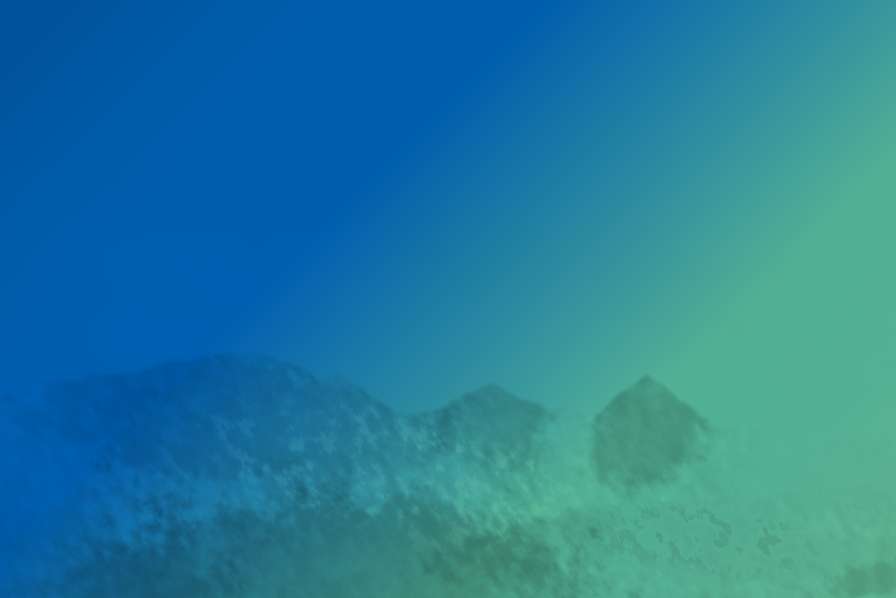
This background is drawn by a Shadertoy shader. Its source:

```glsl
const vec3 BLUE = vec3(0.0, 0.37, 0.685);
const vec3 GREEN = vec3(0.32, 0.69, 0.58);

float hash(vec2 p) {
    return fract(sin(dot(p, vec2(127.1, 311.7))) * 43758.5453);
}

float noise(vec2 p) {
    vec2 i = floor(p);
    vec2 f = fract(p);
    f = f * f * (3.0 - 2.0 * f);
    float low = mix(hash(i), hash(i + vec2(1, 0)), f.x);
    float high = mix(hash(i + vec2(0, 1)), hash(i + vec2(1, 1)), f.x);
    return mix(low, high, f.y);
}

float fbm(vec2 p) {
    float sum = 0.0;
    float amp = 0.5;
    for (int i = 0; i < 5; i++) {
        sum += amp * noise(p);
        p = mat2(1.6, 1.2, -1.2, 1.6) * p + 7.3;
        amp *= 0.5;
    }
    return sum;
}

// Height of a tent-shaped summit with separate side slopes
float peak(float x, vec2 top, float leftSlope, float rightSlope) {
    float d = x - top.x;
    return top.y - (d < 0.0 ? -d * leftSlope : d * rightSlope);
}

float skyline(float x) {
    float h = peak(x, vec2(0.150, 0.382), 0.80, 0.35);
    h = max(h, peak(x, vec2(0.430, 0.422), 0.18, 0.50));
    h = max(h, peak(x, vec2(0.565, 0.382), 0.50, 0.72));
    h = max(h, peak(x, vec2(0.825, 0.357), 0.40, 0.45));
    h = max(h, peak(x, vec2(1.084, 0.379), 0.72, 0.70));
    h = max(h, peak(x, vec2(0.950, 0.316), 0.02, 0.08));
    h = max(h, peak(x, vec2(1.200, 0.298), 0.20, 0.40));
    return h + 0.024 * (fbm(vec2(x * 22.0, 3.0)) - 0.5);
}

// Soft tilted ellipse with an edge broken up by grain
float patchMask(vec2 p, vec2 centre, vec2 radius, float tilt, float grain) {
    vec2 d = p - centre;
    d.y -= tilt * d.x;
    return 1.0 - smoothstep(0.65, 1.15, length(d / radius) + grain);
}

vec3 skyGradient(vec2 p) {
    float diagonal = p.x + 1.0 - p.y;
    vec3 col = mix(BLUE, GREEN, clamp((diagonal - 0.92) / 0.84, 0.0, 1.0));
    col *= 1.0 - 0.12 * (1.0 - smoothstep(0.0, 0.65, diagonal));
    return col + vec3(0.04, 0.0, -0.01) * smoothstep(1.85, 2.5, diagonal);
}

void mainImage(out vec4 fragColor, in vec2 fragCoord) {
    vec2 p = fragCoord / iResolution.y;
    p.x *= 1.5 * iResolution.y / iResolution.x;

    // Diagonal sky with faint haze
    vec3 col = skyGradient(p);
    float haze = fbm(p * vec2(4.0, 7.0)) - 0.5;
    col *= 1.0 + 0.035 * haze * (1.0 - smoothstep(0.4, 0.9, p.y));

    // Slopes fade in below the skyline, softer at both sides
    float depth = skyline(p.x) - p.y;
    float land = smoothstep(-0.004, 0.010, depth);
    land *= mix(0.5, 1.0, smoothstep(0.0, 0.25, p.x));
    land *= 1.0 - 0.75 * smoothstep(1.18, 1.30, p.x) * smoothstep(0.12, 0.22, p.y);

    // Rock faces
    float coarse = fbm(p * 18.0) - 0.5;
    float fine = fbm(vec2(p.x + 0.5 * p.y, p.y - 0.3 * p.x) * vec2(65.0, 48.0)) - 0.5;
    float grain = 0.7 * coarse + 0.6 * fine;
    float rock = 0.085 * patchMask(p, vec2(0.36, 0.32), vec2(0.36, 0.12), -0.10, grain);
    rock += 0.06 * patchMask(p, vec2(0.47, 0.20), vec2(0.05, 0.04), 0.50, grain);
    rock += 0.11 * patchMask(p, vec2(0.825, 0.29), vec2(0.10, 0.08), 0.0, grain);
    rock += 0.13 * patchMask(p, vec2(1.085, 0.285), vec2(0.115, 0.105), 0.35, grain * 0.6);

    // Dark valley floor and broken stones on the lower right
    rock += 0.17 * patchMask(p, vec2(0.52, 0.02), vec2(0.48, 0.15), 0.04, grain * 0.7);
    rock += 0.07 * patchMask(p, vec2(0.05, 0.02), vec2(0.35, 0.16), 0.0, grain);
    rock += 0.06 * patchMask(p, vec2(0.88, 0.09), vec2(0.16, 0.045), 0.30, grain);
    float stones = smoothstep(0.0, 0.18, fine + 0.4 * coarse);
    rock += 0.11 * stones * patchMask(p, vec2(1.16, 0.10), vec2(0.26, 0.075), -0.08, grain);
    rock += 0.07 * stones * patchMask(p, vec2(1.40, 0.19), vec2(0.09, 0.05), -0.3, grain);
    rock += 0.08 * patchMask(p, vec2(1.47, 0.03), vec2(0.10, 0.03), 0.2, grain);

    // Snow streaks and grain over the slopes
    float streaks = smoothstep(0.02, 0.22, fine) * patchMask(p, vec2(0.65, 0.22), vec2(0.42, 0.14), -0.15, grain);
    float relief = 0.13 * fine + 0.05 * coarse;
    float shade = 1.0 - land * (rock + 0.015 - relief);
    col = col * shade + vec3(0.035, 0.03, 0.01) * streaks * land;

    fragColor = vec4(clamp(col, 0.0, 1.0), 1.0);
}
```
